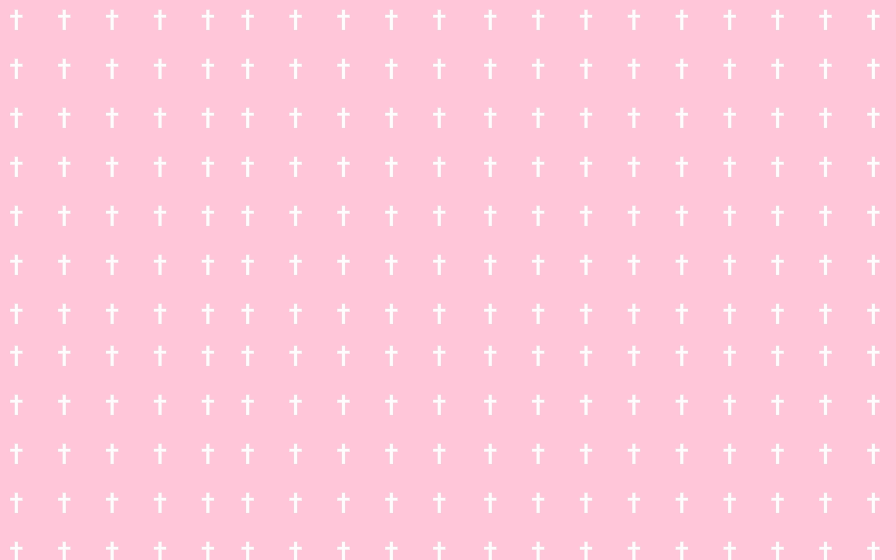
A Shadertoy shader for this pattern:

```glsl
// Small white crosses in 19 columns and 12 rows on flat pink.
// Each block of columns or rows has an even pitch; the seams between blocks
// are uneven. A cross is the union of two box distances with a soft edge.

const vec3 PINK = vec3(1.0, 0.777, 0.85);
const vec3 WHITE = vec3(0.995, 0.99, 0.992);
const float CANVAS_HEIGHT = 480.0;       // design units, canvas is 768 wide
const vec2 PITCH = vec2(41.05, 42.0);
const vec3 COLUMN_STARTS = vec3(14.0, 212.3, 420.2);
const vec2 ROW_STARTS = vec2(17.0, 305.0);
const vec2 SEAMS_X = vec2(195.4, 398.4);
const float SEAM_Y = 287.0;

float boxDistance(vec2 p, vec2 halfSize) {
    vec2 d = abs(p) - halfSize;
    return length(max(d, 0.0)) + min(max(d.x, d.y), 0.0);
}

// Upright cross, with y pointing down and the arms above the middle.
float crossDistance(vec2 p) {
    float stem = boxDistance(p, vec2(1.5, 8.8));
    float arms = boxDistance(p - vec2(0.0, -3.1), vec2(5.4, 1.35));
    return min(stem, arms);
}

// Offset from the nearest repeat in a run that begins at start.
float repeatOffset(float x, float start, float pitch) {
    return x - start - pitch * floor((x - start) / pitch + 0.5);
}

// Position relative to the centre of the nearest cross.
vec2 latticeOffset(vec2 p) {
    float column = p.x < SEAMS_X.x ? COLUMN_STARTS.x
                 : p.x < SEAMS_X.y ? COLUMN_STARTS.y : COLUMN_STARTS.z;
    float row = p.y < SEAM_Y ? ROW_STARTS.x : ROW_STARTS.y;
    return vec2(repeatOffset(p.x, column, PITCH.x),
                repeatOffset(p.y, row, PITCH.y));
}

void mainImage(out vec4 fragColor, in vec2 fragCoord) {
    float unitsPerPixel = CANVAS_HEIGHT / iResolution.y;
    vec2 p = fragCoord * unitsPerPixel;
    p.y = CANVAS_HEIGHT - p.y;

    // Soft coverage of the cross
    float softness = max(0.8, 0.6 * unitsPerPixel);
    float d = crossDistance(latticeOffset(p));
    float coverage = 1.0 - smoothstep(-softness, softness, d);

    // White over pink, with a faint grey fringe at the outline
    float fringe = coverage * (1.0 - coverage) * (1.0 - coverage);
    vec3 color = mix(PINK, WHITE, coverage) - 0.22 * fringe;
    fragColor = vec4(color, 1.0);
}
```
